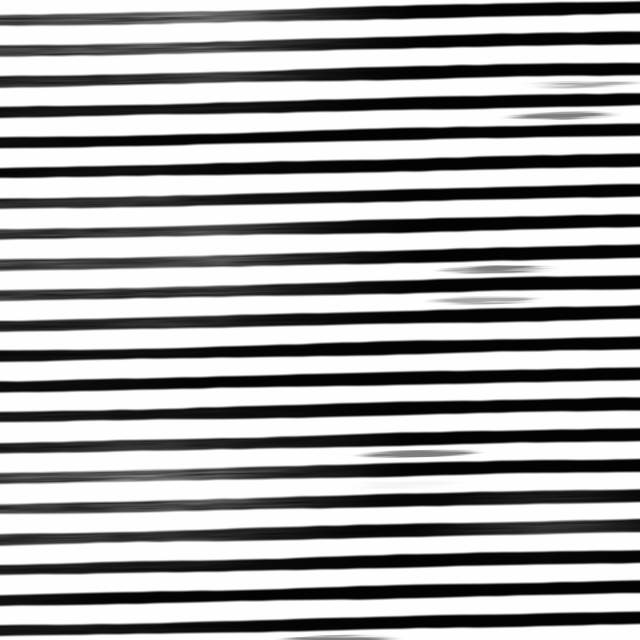
This pattern is drawn by a Shadertoy shader. Its source:

```glsl
// Rising black dry-brush stripes on white, with worn grey streaks and smudges.

float hash(vec2 p) {
    p = fract(p * vec2(0.1031, 0.1137));
    p += dot(p, p.yx + 33.33);
    return fract((p.x + p.y) * p.x * 17.3);
}

float noise(vec2 p) {
    vec2 i = floor(p), f = fract(p);
    f = f * f * (3.0 - 2.0 * f);
    return mix(mix(hash(i), hash(i + vec2(1, 0)), f.x),
               mix(hash(i + vec2(0, 1)), hash(i + vec2(1, 1)), f.x), f.y);
}

// Long horizontal bristle marks at two sizes
float bristles(vec2 p) {
    return 0.6 * noise(p * vec2(9.0, 16.0) + 40.0)
         + 0.4 * noise(p * vec2(26.0, 24.0) + 90.0);
}

float bell(float x, float width) {
    return exp(-x * x / (width * width));
}

// Signed distance to the stripe edge, with each side wobbling on its own
float stripeEdge(float offset, float x, float row) {
    float halfWidth = mix(0.0084, 0.0101, smoothstep(0.2, 0.7, x));
    float side = offset < 0.0 ? 5.0 : 61.0;
    float wobble = noise(vec2(x * 5.0 + side, row * 7.0 + side)) - 0.5;
    float fray = noise(vec2(x * 32.0 + side, row * 11.0 + side)) - 0.5;
    return abs(offset) - halfWidth - 0.0022 * wobble - 0.0009 * fray;
}

// Grey level of the ink: thin on the left in recurring groups of rows
float inkTone(float x, float row, float streak) {
    float group = 0.5 + 0.5 * cos((row - 8.0) * 0.838);
    float patchy = noise(vec2(x * 5.0 + 3.0, row * 0.8 + 20.0));
    float wear = smoothstep(0.68, 0.28, x) * group * (0.13 + 0.14 * patchy);
    wear += 0.14 * group * bell(x - 0.3, 0.11) * patchy;
    wear += 0.05 * smoothstep(0.4, 0.1, x) * patchy;
    wear += 0.19 * bell(row - 16.7, 0.8) * bell(x - 0.86, 0.14);
    return 0.01 + wear * (0.45 + 1.1 * streak);
}

// Dry smudges in the gaps of a few rows, drifting left further down
float smudge(float x, float level, float streak) {
    float gap = floor(level);
    float chosen = smoothstep(0.6, 0.92, cos((gap - 2.6) * 1.083));
    float along = bell(x - 0.949 + 0.021 * gap, 0.095);
    float across = bell(fract(level) - 0.5, 0.15);
    return 0.5 * chosen * smoothstep(0.3, 0.85, along * across * (0.5 + streak));
}

void mainImage(out vec4 fragColor, in vec2 fragCoord) {
    vec2 uv = fragCoord / iResolution.xy;
    float x = uv.x;

    // Stripe coordinate counted from the top, following the gentle rise
    float rise = 0.0208 * mix(x, smoothstep(0.0, 1.0, x), 0.3);
    float spacing = 0.04766;
    float level = (1.0 - uv.y + rise - 0.0326) / spacing;
    float row = floor(level + 0.5);
    float streak = bristles(vec2(x, level));

    // Paper, smudges, then ink with soft edges
    float paper = 0.995 - smudge(x, level, streak);
    float edge = stripeEdge((level - row) * spacing, x, row);
    float soft = max(0.0026, 0.8 / iResolution.y);
    float ink = 1.0 - smoothstep(-soft, soft, edge);
    fragColor = vec4(vec3(mix(paper, inkTone(x, row, streak), ink)), 1.0);
}
```
